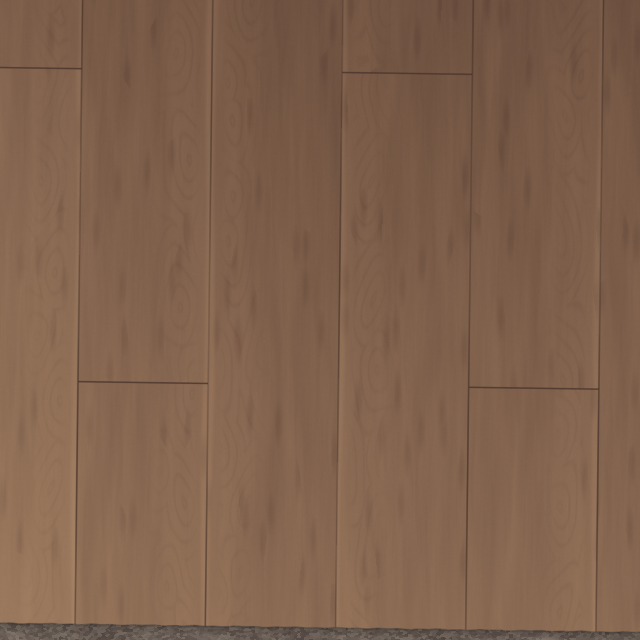
Give the GLSL for this texture, as a Shadertoy shader.

```glsl
float hash(vec2 p) {
    return fract(sin(dot(p, vec2(12.99, 78.23))) * 4375.85);
}

// Cellular noise: distance to the nearest point, and that point's random id
vec2 cells(vec2 p) {
    vec2 home = floor(p), nearest = vec2(9.0, 0.0);
    for (int j = -1; j <= 1; j++)
    for (int i = -1; i <= 1; i++) {
        vec2 cell = home + vec2(i, j);
        vec2 point = cell + vec2(hash(cell), hash(cell + 37.3));
        float d = distance(p, point);
        if (d < nearest.x) nearest = vec2(d, hash(cell + 71.7));
    }
    return nearest;
}

// Layered, warped sines drawn out along the plank
float streaks(vec2 p) {
    float sum = 0.0, amp = 0.5;
    p *= vec2(70.0, 8.0);
    for (int i = 0; i < 6; i++) {
        float bend = 1.4 * sin(p.y + 0.43 * p.x) + 0.8 * sin(0.61 * p.x - 1.7 * p.y);
        sum += amp * sin(p.x + bend) * (0.65 + 0.35 * sin(0.7 * p.y + 0.31 * p.x));
        p = p * vec2(1.73, 1.37) + vec2(4.1, 2.7);
        amp *= 0.72;
    }
    return sum;
}

float line(float d, float halfWidth, float px) {
    return 1.0 - smoothstep(halfWidth - 0.5 * px, halfWidth + px, abs(d));
}

vec3 planks(vec2 uv, float level, float px) {
    // Slightly tilted columns, each stepped down a third of a plank
    float x = (uv.x - 0.129 + 0.012 * (1.0 - uv.y)) / 0.2035 + 1.0;
    float column = floor(x), across = fract(x);
    float along = (level - 0.8945 + 0.489 * column) / 1.467;
    vec2 plank = vec2(column, floor(along));
    float seed = hash(plank + 3.1);

    // Pale sapwood lies on alternating sides, in pairs of columns
    float mirrored = mod(floor(column / 2.0), 2.0);
    float side = mix(1.0 - across, across, mirrored);
    vec2 p = vec2(side * 0.2035, along * 1.467) + seed * vec2(7.0, 13.0);
    float sapwood = 1.0 - smoothstep(0.15, 0.5, side + 0.04 * sin(p.y * 11.0));

    // Grain, short dark flecks and faint nested arches
    float grain = streaks(p) * mix(1.0, 0.55, sapwood);
    vec2 fleck = cells(p * vec2(55.0, 11.0));
    float flecks = (1.0 - smoothstep(0.05, 0.5, fleck.x)) * step(0.82, fleck.y);
    vec2 warp = vec2(0.006 * sin(p.y * 31.0), 0.012 * sin(p.x * 90.0));
    float rings = cells((p + warp) * vec2(15.0, 6.5)).x;
    float arches = pow(0.5 + 0.5 * sin(rings * 34.0), 5.0) * sapwood * smoothstep(0.06, 0.16, side);

    // Light falls off upward and away from the left
    float tone = 0.77 - 0.72 * uv.y + 0.4 * pow(1.0 - uv.x, 4.0);
    tone += 0.15 * grain + 0.13 * sapwood - 0.22 * flecks - 0.13 * arches;
    tone += 0.08 * (seed - 0.5) + 0.04 * (hash(floor(uv * 384.0)) - 0.5);
    float rim = 1.0 - smoothstep(0.015, 0.055, side + 0.012 * sin(p.y * 9.0));
    tone += 0.25 * rim;
    vec3 wood = mix(vec3(0.43, 0.315, 0.25), vec3(0.58, 0.45, 0.35), tone);

    // Long seams of uneven strength, and crisp end joints
    float seamDist = (x - round(x)) * 0.2035;
    float seamId = hash(vec2(round(x), 5.0));
    float wear = 0.5 + 0.2 * sin(uv.y * 8.0 + seamId * 6.3) + 0.15 * seamId;
    float jointDist = (along - round(along)) * 1.467;
    wood = mix(wood, vec3(0.30, 0.22, 0.18), line(seamDist, 0.0009, px) * wear);
    return mix(wood, vec3(0.28, 0.20, 0.17), line(jointDist, 0.0008, px) * 0.8);
}

vec3 carpet(vec2 uv, float depth) {
    float fibre = cells(uv * vec2(170.0, 260.0)).y;
    float patches = 0.5 + 0.25 * sin(uv.x * 23.0 + 1.0) + 0.25 * sin(uv.x * 61.0 + uv.y * 90.0);
    float tone = 0.55 * fibre + 0.35 * patches * smoothstep(0.006, 0.016, depth);
    vec3 pile = mix(vec3(0.31, 0.27, 0.245), vec3(0.53, 0.48, 0.44), tone);
    return pile * mix(0.8, 1.0, smoothstep(0.0, 0.005, depth));
}

void mainImage(out vec4 fragColor, in vec2 fragCoord) {
    vec2 uv = fragCoord / iResolution.xy;
    float px = 1.0 / iResolution.y;
    float level = uv.y + 0.0145 * uv.x;

    // Floor above, carpet edge along the bottom
    float border = 0.027 + 0.0008 * sin(uv.x * 140.0) * sin(uv.x * 57.0);
    float isFloor = smoothstep(-px, px, level - border);
    vec3 color = mix(carpet(uv, border - level), planks(uv, level, px), isFloor);
    fragColor = vec4(color, 1.0);
}
```
